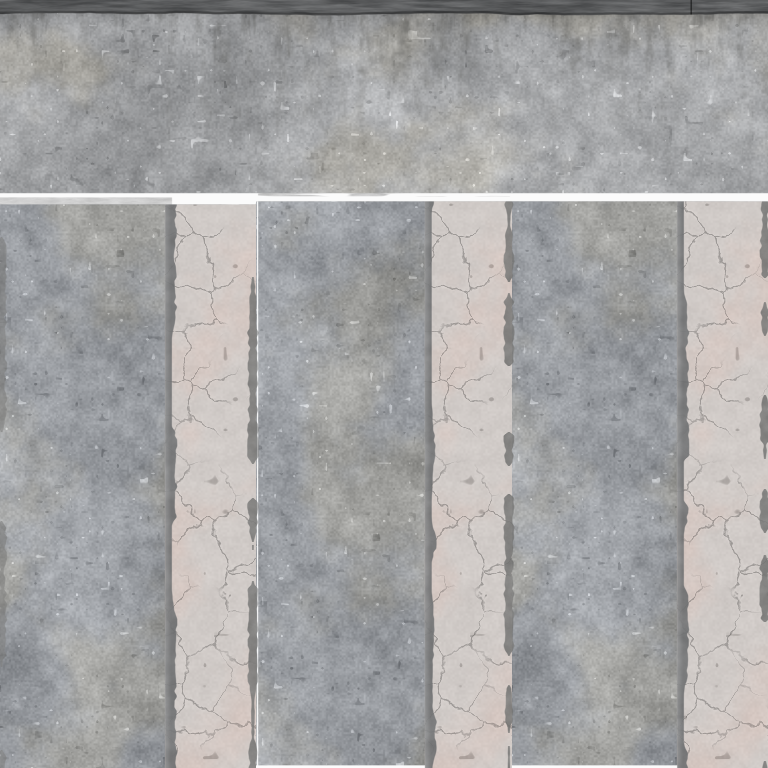
Write a three.js fragment shader that draws this texture.

```glsl
// Weathered concrete wall: a stained beam above three bays, each a grey slab
// beside a cracked plaster strip. Layered value noise makes the concrete,
// Voronoi borders make the cracks, and noisy widths make the ragged paint.
varying vec2 vUv;

const float BAYS = 3.0;
const float SOFT = 0.0011;         // edge smoothing
const float CAP_BOTTOM = 0.981;    // dark coping at the top
const float BEAM_BOTTOM = 0.7485;  // top of the white strip
const float SLAB_WIDTH = 0.215;
const float GROOVE_WIDTH = 0.0088;
const float SILL_HEIGHT = 0.0035;
const float JOINT_X = 0.9;
const float CRACK_SCALE = 17.0;
const float CRACK_WIDTH = 0.0007;
const vec3 SLAB = vec3(0.610, 0.617, 0.626);
const vec3 BEAM = vec3(0.645, 0.645, 0.643);
const vec3 PLASTER = vec3(0.815, 0.793, 0.780);
const vec3 BLUSH = vec3(0.835, 0.780, 0.757);
const vec3 CAP = vec3(0.36, 0.365, 0.37);
const vec3 GROOVE = vec3(0.49, 0.495, 0.50);
const vec3 SMEAR = vec3(0.47, 0.47, 0.465);
const vec3 STAIN = vec3(0.39, 0.39, 0.38);
const vec3 WHITE = vec3(0.985);

float hash(vec2 p) {
  vec3 q = fract(vec3(p.xyx) * 0.1031);
  q += dot(q, q.yzx + 33.33);
  return fract((q.x + q.y) * q.z);
}

float noise(vec2 p) {
  vec2 i = floor(p), f = fract(p);
  f = f * f * (3.0 - 2.0 * f);
  return mix(mix(hash(i), hash(i + vec2(1, 0)), f.x),
             mix(hash(i + vec2(0, 1)), hash(i + vec2(1, 1)), f.x), f.y);
}

float fbm(vec2 p) {
  float sum = 0.0, amp = 0.516;
  for (int i = 0; i < 5; i++) {
    sum += amp * noise(p);
    p = mat2(1.6, 1.2, -1.2, 1.6) * p + 17.3;
    amp *= 0.5;
  }
  return sum;
}

float below(float edge, float x) { return 1.0 - smoothstep(edge - SOFT, edge + SOFT, x); }

// Mottled concrete: clouds, grain, warm patches, pits and pale flecks
vec3 concrete(vec2 p, vec3 base) {
  float tone = 0.25 * (fbm(p * 9.0 + 4.0) - 0.5) + 0.17 * (fbm(p * 48.0 + 60.0) - 0.5)
             + 0.08 * (noise(p * 390.0) - 0.5);
  float warm = smoothstep(0.45, 0.68, fbm(p * 8.0 + 31.0));
  vec3 c = base + tone + mix(vec3(-0.006, 0.0, 0.010), vec3(0.010, 0.003, -0.018), warm);
  c -= 0.13 * smoothstep(0.84, 0.95, noise(p * 150.0 + 9.0)) * noise(p * 30.0);
  return c + 0.16 * smoothstep(0.91, 0.98, noise(p * 120.0 + 77.0));
}

// Distance to the nearest Voronoi border, in canvas units
float crackDistance(vec2 p) {
  p = p * CRACK_SCALE + 0.5 * vec2(fbm(p * 40.0), fbm(p * 40.0 + 50.0));
  vec2 cell = floor(p), near1 = vec2(9.0), near2 = vec2(9.0);
  for (int j = -1; j <= 1; j++)
    for (int i = -1; i <= 1; i++) {
      vec2 id = cell + vec2(i, j);
      vec2 r = id + vec2(hash(id), hash(id + 41.0)) - p;
      if (dot(r, r) < dot(near1, near1)) { near2 = near1; near1 = r; }
      else if (dot(r, r) < dot(near2, near2)) near2 = r;
    }
  return 0.5 * (dot(near2, near2) - dot(near1, near1)) / length(near2 - near1) / CRACK_SCALE;
}

vec3 plaster(vec2 p) {
  vec3 c = mix(PLASTER, BLUSH, smoothstep(0.45, 0.7, fbm(p * 9.0 + 12.0)));
  c += 0.05 * (fbm(p * 60.0) - 0.5) + 0.03 * (noise(p * 350.0) - 0.5);
  float d = crackDistance(p);
  float broken = smoothstep(0.32, 0.62, noise(p * 22.0 + 5.0));
  c += 0.025 * broken * (1.0 - smoothstep(0.0, 0.004, d));
  c *= 1.0 - 0.27 * broken * (1.0 - smoothstep(0.0, CRACK_WIDTH + SOFT, d));
  return c - 0.15 * smoothstep(0.92, 0.98, noise(p * 75.0 + 8.0));
}

// Bristly paint width along y: broad patches cut by fine strands
float bristle(float y, float seed, float cover) {
  float patchy = smoothstep(cover, cover + 0.25, noise(vec2(y * 24.0, seed)));
  return patchy * (0.45 + 0.55 * noise(vec2(y * 150.0, seed + 7.0)));
}

vec3 bays(vec2 uv) {
  float bay = min(floor(uv.x * BAYS), BAYS - 1.0);
  float middle = 1.0 - min(abs(bay - 1.0), 1.0);
  vec2 p = vec2(uv.x - bay / BAYS, uv.y);
  float groove = SLAB_WIDTH + 0.005 * middle;
  float strip = groove + GROOVE_WIDTH;
  vec3 c = mix(plaster(p), concrete(p + vec2(0.0, 0.37 * middle), SLAB), below(groove, p.x));

  // Recessed groove with a darker core, and paint bleeding onto the plaster
  float bleed = 0.007 * bristle(uv.y, bay * 5.0 + 2.0, 0.5);
  float inGroove = below(strip + bleed, p.x) * (1.0 - below(groove, p.x));
  float core = smoothstep(0.0, GROOVE_WIDTH, p.x - groove);
  c = mix(c, GROOVE + 0.09 * (0.5 - core) + 0.1 * (fbm(uv * 70.0) - 0.5), inGroove * 0.92);

  // Ragged smears down every bay boundary, with a pale hairline beside the first
  float seam = floor(uv.x * BAYS + 0.5);
  float first = 1.0 - min(seam, 1.0);
  float d = uv.x - seam / BAYS;
  float width = 0.0075 * bristle(uv.y, seam * 9.0 + 3.0, 0.38);
  float smear = below(width, abs(d + 0.004 - 0.006 * first)) * step(0.001, width);
  c = mix(c, SMEAR + 0.12 * (fbm(uv * 90.0) - 0.5), smear * mix(0.86, 0.55, first));
  float line = below(0.0008, abs(d - 0.002)) * (1.0 - min(abs(seam - 1.0), 1.0));
  c = mix(c, WHITE, line * (1.0 - 0.6 * smear));
  float sill = below(SILL_HEIGHT, uv.y) * below(groove, p.x) * step(0.5, bay);
  return mix(c, WHITE, sill);
}

vec3 beam(vec2 uv) {
  vec3 c = concrete(uv + vec2(2.3, 1.1), BEAM);
  // Vertical drips fading down from the coping
  float depth = CAP_BOTTOM - uv.y;
  float reach = 0.025 + 0.12 * noise(vec2(uv.x * 9.0, 4.0));
  float drips = smoothstep(0.38, 0.8, fbm(vec2(uv.x * 85.0, uv.y * 14.0)));
  c = mix(c, STAIN, 0.75 * drips * exp(-depth / reach) * noise(uv * 130.0 + 3.0));
  c *= 1.0 - 0.13 * exp(-depth / 0.02);
  // Dark coping with streaks, a shadowed lip and one joint
  float lip = CAP_BOTTOM + 0.006 * (fbm(vec2(uv.x * 16.0, 2.0)) - 0.5);
  vec3 cap = CAP + 0.25 * (fbm(uv * vec2(25.0, 260.0)) - 0.5);
  cap *= 1.0 - 0.3 * below(lip + 0.003, uv.y);
  cap *= 1.0 - 0.65 * below(0.0008, abs(uv.x - JOINT_X));
  return mix(cap, c, below(lip, uv.y));
}

void main() {
  vec2 uv = vUv;
  float stripBottom = mix(0.738, 0.734, below(1.0 / BAYS, uv.x));
  vec3 c = mix(beam(uv), bays(uv), below(stripBottom, uv.y));
  // White strip, scuffed along its lower left part and over the middle bay
  float left = below(0.224, uv.x) * below(0.743, uv.y);
  float mid = below(0.664, uv.x) * (1.0 - below(0.336, uv.x)) * (1.0 - below(0.7445, uv.y));
  float scuff = left * 0.8 + mid * smoothstep(0.4, 0.6, noise(vec2(uv.x * 25.0, uv.y * 300.0)));
  vec3 strip = mix(WHITE, vec3(0.78) + 0.2 * (fbm(uv * vec2(60.0, 250.0)) - 0.5), scuff);
  c = mix(c, strip, below(BEAM_BOTTOM, uv.y) * (1.0 - below(stripBottom, uv.y)));
  gl_FragColor = vec4(clamp(c, 0.0, 1.0), 1.0);
}
```
